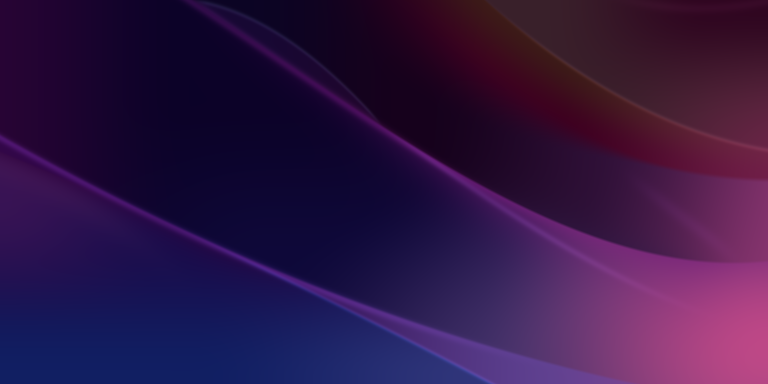
Write a Shadertoy shader that draws this background.

```glsl
// Dark silk-like folds sweeping from upper left to lower right.
// Polynomial curves split the canvas into sheets; each sheet is shaded with
// soft gradients, then faint highlights are added along the folds.

const vec3 NIGHT   = vec3(0.045, 0.008, 0.155);
const vec3 VIOLET  = vec3(0.155, 0.015, 0.205);
const vec3 INDIGO  = vec3(0.270, 0.200, 0.420);
const vec3 ROSE    = vec3(0.760, 0.290, 0.530);
const vec3 MAGENTA = vec3(0.480, 0.150, 0.480);
const vec3 BLUE    = vec3(0.065, 0.120, 0.385);
const vec3 STEEL   = vec3(0.190, 0.210, 0.480);
const vec3 PLUM    = vec3(0.220, 0.075, 0.330);
const vec3 LILAC   = vec3(0.390, 0.270, 0.610);
const vec3 SHADOW  = vec3(0.085, 0.005, 0.110);
const vec3 DUSK    = vec3(0.540, 0.210, 0.440);
const vec3 WINE    = vec3(0.240, 0.000, 0.125);
const vec3 UMBER   = vec3(0.235, 0.110, 0.090);
const vec3 MAUVE   = vec3(0.225, 0.125, 0.165);
const vec3 MAROON  = vec3(0.185, 0.020, 0.125);
const vec3 CORAL   = vec3(0.490, 0.150, 0.320);
const vec2 GLOW_CENTER = vec2(2.0, 0.12);
const vec2 HAZE_CENTER = vec2(1.8, 0.0);
const float LINE_WIDTH = 0.006;

// Fold curves: height as a function of x, with x in 0..2
float lowerFold(float x)  { return 0.648 + x * (-0.565 + 0.105 * x); }
float lowerGap(float x)   { return 0.005 + 0.15 * (x - 0.5) * (x - 0.5); }
float middleFold(float x) { float t = x - 1.0; return 0.668 + t * (-0.639 + t * (0.13 + 0.161 * t)); }
float bandBottom(float x) { float s = 2.0 - x; return 0.531 + s * (0.02 + 0.39 * s); }
float bandTop(float x)    { float s = 2.0 - x; return 0.609 + s * (0.176 + 0.481 * s); }

float ramp(float a, float b, float v) { float t = clamp((v - a) / (b - a), 0.0, 1.0); return t * t * (3.0 - 2.0 * t); }
float edge(float d) { float w = max(1.2 / iResolution.y, 0.005); return ramp(-w, w, d); }
float line(float d, float width) { return exp(-d * d / (width * width)); }
float below(float depth, float reach) { return exp(-max(depth, 0.0) / reach); }

// Dark centre sheet that opens into the rose glow
vec3 centreSheet(vec2 p) {
    float glow = length((p - GLOW_CENTER) * vec2(1.0, 1.2));
    float haze = length((p - HAZE_CENTER) * vec2(1.0, 1.8));
    float depth = middleFold(p.x) - p.y;
    float t = max(p.x - 1.0, 0.0);
    float crease = depth - t * (0.06 + 0.12 * t);
    vec3 c = mix(NIGHT, VIOLET, ramp(0.5, -0.05, p.x));
    c += vec3(0.01, 0.025, 0.07) * ramp(0.75, 0.3, p.y) * ramp(0.1, 0.7, p.x);
    c = mix(c, INDIGO, 1.0 - ramp(0.4, 1.2, haze));
    c = mix(c, ROSE, 1.0 - ramp(0.0, 0.77, glow));
    float sheen = ramp(0.8, 1.75, p.x) * (1.0 - 0.4 * ramp(1.75, 2.0, p.x));
    c = mix(c, MAGENTA, 0.85 * sheen * below(depth, 0.10));
    c += vec3(0.10, 0.005, 0.07) * below(depth, 0.045) * ramp(0.4, 0.95, p.x) * (1.0 - ramp(1.2, 1.7, p.x));
    c += vec3(0.08, 0.05, 0.10) * line(crease, 0.010) * ramp(0.95, 1.15, p.x) * (1.0 - ramp(1.35, 1.9, p.x));
    return c;
}

// Blue sheet under the lower fold, with faint plum streaks on the left
vec3 lowerSheet(vec2 p) {
    float depth = lowerFold(p.x) - lowerGap(p.x) - p.y;
    vec3 c = mix(BLUE, STEEL, ramp(0.5, 1.3, p.x));
    c = mix(c, vec3(0.095, 0.045, 0.29), 0.9 * ramp(0.02, 0.36, p.y));
    c = mix(c, PLUM, ramp(0.12, 0.5, p.y) * ramp(0.5, 0.0, p.x));
    c = mix(c, vec3(0.18, 0.01, 0.24), 0.75 * below(depth, 0.035) * (1.0 - ramp(0.5, 0.9, p.x)));
    float streak = p.y - 0.57 + 0.35 * p.x + 0.55 * p.x * p.x;
    c += vec3(0.035, 0.02, 0.015) * line(streak, 0.045) * (1.0 - ramp(0.15, 0.55, p.x));
    return c;
}

// Shadowed valley between the middle fold and the red band
vec3 valley(vec2 p) {
    vec3 c = mix(vec3(0.045, 0.015, 0.14), SHADOW, ramp(0.65, 1.05, p.x));
    c = mix(c, vec3(0.20, 0.07, 0.23), ramp(1.1, 1.7, p.x));
    c = mix(c, DUSK, ramp(1.5, 2.12, p.x + 0.3 * (0.42 - p.y)));
    float above = p.y - middleFold(p.x);
    c = mix(c, vec3(0.19, 0.11, 0.28), 0.45 * below(above, 0.06) * ramp(1.1, 1.5, p.x) * (1.0 - ramp(1.65, 1.95, p.x)));
    float ray = p.y - 0.53 + 0.75 * (p.x - 1.65);
    c += vec3(0.03, 0.015, 0.04) * line(ray, 0.022) * ramp(1.6, 1.75, p.x) * (1.0 - ramp(1.82, 1.95, p.x));
    return c;
}

// Red band, umber towards its upper rim
vec3 redBand(vec2 p) {
    float low = bandBottom(p.x), high = bandTop(p.x);
    float k = (p.y - low) / (high - low);
    vec3 c = mix(WINE, UMBER, ramp(0.1, 1.1, k));
    return mix(c, CORAL, 0.8 * ramp(1.45, 2.05, p.x));
}

// Muted upper right sheet with a darker corner
vec3 upperSheet(vec2 p) {
    vec3 c = mix(MAUVE, MAROON, ramp(1.4, 1.85, p.x) * ramp(0.68, 1.0, p.y));
    c = mix(c, CORAL, 0.75 * ramp(0.97, 0.58, p.y) * ramp(1.5, 2.1, p.x));
    float arc = p.y - 0.978 - 0.6 * (p.x - 1.82) * (p.x - 1.82);
    return c + vec3(0.035, 0.02, 0.03) * line(arc, 0.013) * ramp(1.55, 1.75, p.x);
}

void mainImage(out vec4 fragColor, in vec2 fragCoord) {
    vec2 p = fragCoord / iResolution.xy * vec2(2.0, 1.0);
    float lowTop = p.y - lowerFold(p.x);
    float lowBase = lowTop + lowerGap(p.x);
    float mid = p.y - middleFold(p.x);

    // Layer the sheets; the red band fades in from the dark valley
    float band = p.y - bandBottom(p.x);
    float softness = mix(0.16, 0.008, ramp(0.9, 1.75, p.x));
    vec3 upper = mix(valley(p), redBand(p), ramp(-softness, softness, band) * ramp(0.75, 1.3, p.x));
    upper = mix(upper, upperSheet(p), edge(p.y - bandTop(p.x)));
    vec3 col = mix(centreSheet(p), upper, edge(mid));
    vec3 ribbon = mix(vec3(0.21, 0.03, 0.31), LILAC, ramp(0.5, 1.5, p.x));
    ribbon = mix(ribbon, ROSE, 0.4 * ramp(1.4, 1.9, p.x));
    col = mix(col, ribbon, (1.0 - edge(lowTop)) * 0.75);
    col = mix(col, lowerSheet(p), 1.0 - edge(lowBase));

    // Highlights along the folds
    float fadeRight = 1.0 - ramp(0.8, 1.5, p.x);
    col += vec3(0.11, 0.055, 0.15) * line(lowTop + 0.006, 0.011) * fadeRight;
    col += vec3(0.05, 0.06, 0.13) * line(lowBase, LINE_WIDTH) * ramp(0.4, 0.8, p.x);
    col += vec3(0.13, 0.035, 0.12) * line(mid + 0.006, 0.013) * (1.0 - ramp(0.95, 1.5, p.x));
    float veil = max((1.0 - p.x) * (p.x - 0.5), 0.0);
    float veilMask = ramp(0.0, 0.02, veil);
    col += vec3(0.055, 0.065, 0.08) * line(mid - veil, LINE_WIDTH) * veilMask;
    col += vec3(0.045, 0.015, 0.06) * edge(mid) * (1.0 - edge(mid - veil)) * veilMask;
    col += vec3(0.07, 0.05, 0.05) * line(p.y - bandTop(p.x), LINE_WIDTH) * ramp(1.2, 1.5, p.x);
    fragColor = vec4(clamp(col, 0.0, 1.0), 1.0);
}
```
